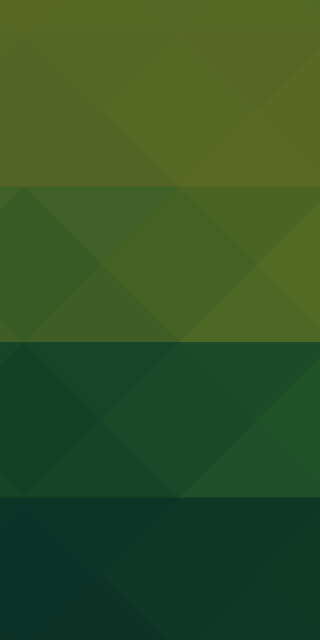
Reproduce this background procedurally as a Shadertoy shader.

```glsl
// Faceted bands of squares cut by diagonals, from olive down to deep green

// Colours of each band, bottom to top: at the left and at the right
const vec3 LEFT[5] = vec3[5](
    vec3(13, 50, 39), vec3(20, 64, 38), vec3(56, 91, 38),
    vec3(82, 101, 37), vec3(90, 104, 36));
const vec3 RIGHT[5] = vec3[5](
    vec3(18, 57, 37), vec3(32, 82, 40), vec3(82, 106, 36),
    vec3(91, 104, 36), vec3(82, 104, 38));

vec3 facetColor(vec2 uv) {
    // Square grid, anchored at an inner vertex
    vec2 grid = (uv - vec2(0.56, 0.931)) / 0.4857;
    vec2 cell = floor(grid);
    vec2 local = grid - cell - 0.5;
    int band = clamp(int(cell.y) + 2, 0, 4);

    // Side triangles join into diamonds; the others stay above or below
    bool isSide = abs(local.x) > abs(local.y);
    float column = 2.0 * cell.x + (isSide ? 2.0 + 2.0 * step(0.0, local.x) : 3.0);
    float blend = clamp(abs(column) / 4.0, 0.0, 1.0);
    vec3 color = mix(LEFT[band], RIGHT[band], blend) / 255.0;

    // Slight contrast between upper and lower triangles
    float tilt = isSide ? 0.0 : -sign(local.y);
    return color * (1.0 + 0.02 * tilt * clamp(column - 2.0, -0.6, 1.0));
}

void mainImage(out vec4 fragColor, in vec2 fragCoord) {
    // Average a 4 by 4 set of samples to smooth the edges
    vec3 sum = vec3(0.0);
    for (int i = 0; i < 16; i++) {
        vec2 offset = (vec2(i % 4, i / 4) - 1.5) / 4.0;
        sum += facetColor((fragCoord + offset) / iResolution.x);
    }
    fragColor = vec4(sum / 16.0, 1.0);
}
```
